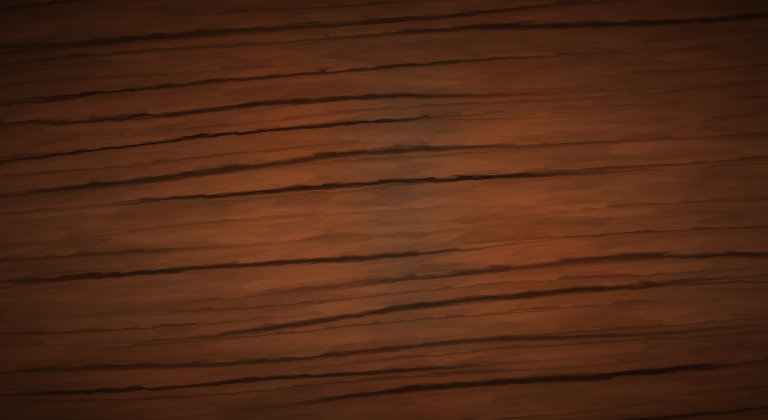
Write a Shadertoy shader that draws this texture.

```glsl
// Dark brown wood board with gently rising grain lines and shaded borders.

float hash(vec2 p) {
    p = fract(p * vec2(0.1031, 0.1137));
    p += dot(p, p.yx + 33.33);
    return fract((p.x + p.y) * p.x * 97.3);
}

// Soft cellular noise: flat patches that blend over a narrow edge.
float patches(vec2 p, float sharpness) {
    vec2 cell = floor(p);
    float sum = 0.0, total = 0.0;
    for (int j = -1; j <= 1; j++)
    for (int i = -1; i <= 1; i++) {
        vec2 id = cell + vec2(i, j);
        vec2 d = id + vec2(hash(id + 7.0), hash(id + 61.0)) - p;
        float weight = exp(-sharpness * dot(d, d));
        sum += weight * hash(id + 23.0);
        total += weight;
    }
    return sum / max(total, 1e-6);
}

// Dark lines, one wandering and fading line per row.
float grainLines(vec2 p, float rows, float seed) {
    float y = p.y * rows;
    float dark = 0.0;
    for (int k = -1; k <= 1; k++) {
        float row = floor(y) + float(k);
        float a = hash(vec2(row + 50.0, seed));
        float b = hash(vec2(row + 90.0, seed + 3.0));
        float center = row + 0.5 + 0.6 * (a - 0.5)
                     + 0.22 * sin(p.x * (1.0 + b) + 6.28 * b)
                     + 0.05 * sin(p.x * 7.0 + 20.0 * a);
        float fade = smoothstep(-0.9, 0.7, sin(p.x * (1.4 + 2.0 * a) + 40.0 * b));
        float width = 0.035 + 0.055 * fade * (0.4 + b);
        float d = y - center;
        float core = 1.0 - smoothstep(width * 0.3, width * 1.5, abs(d));
        float shade = exp(-abs(d) * (d > 0.0 ? 13.0 : 7.0));
        dark = max(dark, (0.75 * core + 0.25 * shade) * (0.15 + 0.85 * fade) * (0.45 + 0.55 * a));
    }
    return dark;
}

void mainImage(out vec4 fragColor, in vec2 fragCoord) {
    vec2 uv = fragCoord / iResolution.xy;
    vec2 p = fragCoord / iResolution.y;

    // Tilt and bend the board along its grain.
    vec2 g = vec2(p.x, p.y - 0.075 * p.x + 1.0);
    g.y += 0.008 * sin(2.3 * p.x + 4.0 * p.y) + 0.003 * sin(6.1 * p.x - 9.0 * p.y);

    // Streaky blotches in three sizes.
    float broad = patches(g * vec2(3.5, 22.0), 14.0);
    float streak = patches(g * vec2(9.0, 62.0) + 11.0, 22.0);
    float fine = patches(g * vec2(30.0, 150.0) + 37.0, 12.0);
    float tone = 0.16 * (broad - 0.5) + 0.15 * (streak - 0.5) + 0.07 * (fine - 0.5);

    // Ragged edges on strong lines and on thinner ones between them.
    vec2 ragged = g + vec2(0.0, 0.005 * (streak - 0.5) + 0.004 * (fine - 0.5));
    float strong = grainLines(ragged, 14.0, 5.0);
    float thin = grainLines(ragged + vec2(0.4, 0.03), 25.0, 17.0);

    // Warm base, with a greyer band near the middle.
    vec3 wood = vec3(0.50, 0.275, 0.157) * (1.0 + tone);
    float across = (uv.x - 0.53) / 0.075;
    float band = exp(-across * across) * smoothstep(0.05, 0.3, uv.y) * smoothstep(0.95, 0.7, uv.y);
    wood = mix(wood, vec3(0.40, 0.255, 0.165) * (1.0 + tone), 0.6 * band);
    float ember = patches(p * vec2(4.0, 5.0) + 5.0, 5.0);
    wood *= mix(vec3(1.0), vec3(1.06, 0.95, 0.85), ember * (1.0 - band));

    wood *= 1.0 - strong * vec3(0.62, 0.65, 0.64);
    wood *= 1.0 - thin * vec3(0.27, 0.31, 0.33);

    // Darkened borders.
    vec2 away = uv - vec2(0.52, 0.47);
    wood *= exp(-dot(away, away) * vec3(2.55, 2.7, 2.9));

    fragColor = vec4(wood, 1.0);
}
```
